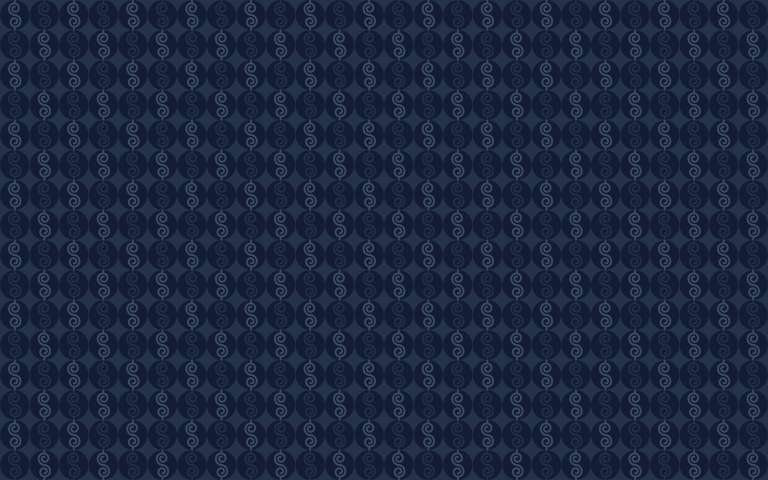
A Shadertoy shader for this pattern:

```glsl
// Navy wallpaper of touching discs, each with a double-spiral scroll, bright and dim by turns.

const vec2  REPEATS      = vec2(26.0, 16.0);  // whole cells across and down
const float DISC_RADIUS  = 0.495;             // lengths are in cells
const float SCROLL_REACH = 0.22;              // spiral centre to scroll middle
const float SPIRAL_PITCH = 0.11;              // radius lost per turn
const float SPIRAL_TURNS = 1.5;
const float LINE_WIDTH   = 0.062;
const float STEM_START   = 0.385;
const float STEM_END     = 0.48;

const vec3 GROUND_COLOR = vec3(0.14, 0.195, 0.295);
const vec3 DISC_COLOR   = vec3(0.08, 0.11, 0.20);
const vec3 DIM_COLOR    = vec3(0.13, 0.18, 0.28);
const vec3 BRIGHT_COLOR = vec3(0.23, 0.305, 0.395);

const float TAU = 6.2831853;

// Distance to a spiral that leaves the origin and winds clockwise inward.
float spiralDistance(vec2 p) {
    vec2 q = p - vec2(0.0, SCROLL_REACH);
    float turn = fract(atan(-q.x, -q.y) / TAU);
    float radius = length(q);
    float d = 1.0;
    for (float lap = 0.0; lap < SPIRAL_TURNS; lap++) {
        float t = turn + lap;
        if (t <= SPIRAL_TURNS)
            d = min(d, abs(radius - SCROLL_REACH + SPIRAL_PITCH * t));
    }
    // Round cap at the inner end
    float endAngle = TAU * SPIRAL_TURNS;
    float endRadius = SCROLL_REACH - SPIRAL_PITCH * SPIRAL_TURNS;
    vec2 tip = -endRadius * vec2(sin(endAngle), cos(endAngle));
    return min(d, length(q - tip));
}

// Two spirals joined by half-turn symmetry, with a stem above and below.
float scrollDistance(vec2 p) {
    float d = min(spiralDistance(p), spiralDistance(-p));
    float y = abs(p.y);
    float stem = length(vec2(p.x, y - clamp(y, STEM_START, STEM_END)));
    return min(d, stem) - 0.5 * LINE_WIDTH;
}

float coverage(float d, float pixel) {
    return clamp(0.5 - d / pixel, 0.0, 1.0);
}

void mainImage(out vec4 fragColor, in vec2 fragCoord) {
    vec2 grid = fragCoord / iResolution.xy * REPEATS;
    vec2 cell = floor(grid);
    vec2 p = fract(grid) - 0.5;
    float pixel = REPEATS.y / iResolution.y;

    // Checkerboard of bright and dim scrolls
    float bright = mod(cell.x + cell.y, 2.0);
    vec3 scrollColor = mix(DIM_COLOR, BRIGHT_COLOR, bright);

    vec3 color = mix(GROUND_COLOR, DISC_COLOR, coverage(length(p) - DISC_RADIUS, pixel));
    color = mix(color, scrollColor, coverage(scrollDistance(p), pixel));
    fragColor = vec4(color, 1.0);
}
```
